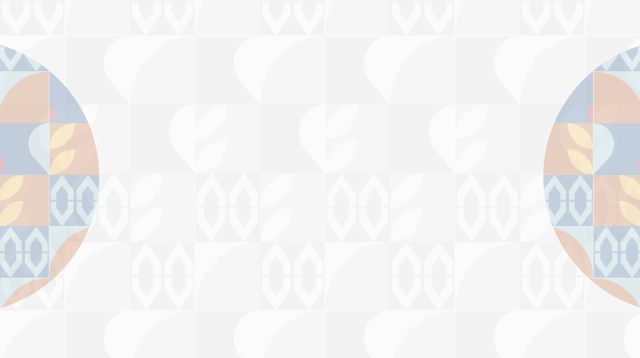
A Shadertoy shader for this background:

```glsl
// Pale geometric mosaic of drops, arcs, leaves and hollow diamonds on near-white,
// with two pastel discs cut by the side edges. One tile function draws both layers;
// a four-row cycle picks each motif and a palette sets its colours.

struct Palette { vec3 cool, warm, light, leaf, accent; };

const vec2 CANVAS = vec2(768.0, 430.0);   // layout units, y pointing down

float fill(float d, float px) { return smoothstep(px, -px, d); }

// Round top tapering to a point at the bottom; q starts at the round centre.
float dropShape(vec2 q, float radius, float tip) {
    q.x = abs(q.x);
    float s = radius / tip, c = sqrt(1.0 - s * s);
    return (dot(q, vec2(-s, c)) > 0.0 ? dot(q, vec2(c, s)) : length(q)) - radius;
}

// Lens joining the lower-left and upper-right corners of a unit cell.
float leafShape(vec2 q) {
    return max(length(q), length(q - 1.0)) - 1.0;
}

// Hollow six-sided diamond split by a thin middle gap; q in -1..1.
float diamondShape(vec2 q) {
    q = abs(q);
    float outer = max(q.x - 0.88, (q.y + 0.68 * q.x - 1.0) * 0.83);
    float inner = max(q.x - 0.45, (q.y + 0.72 * q.x - 0.6) * 0.81);
    return max(max(outer, -inner), 0.035 - q.y);
}

// Colour of the mosaic at g, measured in tiles.
vec3 mosaic(vec2 g, Palette pal, float px) {
    vec2 id = floor(g), f = fract(g);
    float row = mod(id.y, 4.0);
    bool odd = mod(id.x, 2.0) > 0.5;
    bool first = odd == (mod(row, 2.0) < 0.5);
    vec3 col;

    if (first && row < 2.0) {                 // half drop and small accent
        float drop = dropShape(f - vec2(1.0, 0.4), 0.4, 0.6);
        float bud = dropShape(vec2(f.x, 0.8 - f.y), 0.14, 0.18);
        col = mix(pal.cool, pal.accent, fill(bud, px));
        col = mix(col, pal.light, fill(drop, px));
    } else if (first) {                       // pair of diamonds
        vec2 q = vec2(fract(f.x * 2.0), f.y) * 2.0 - 1.0;
        col = mix(pal.cool, pal.light, fill(diamondShape(q), px * 3.0));
    } else if (row < 0.5 || row > 2.5) {      // quarter disc
        col = mix(pal.light, pal.warm, fill(length(f - 1.0) - 1.0, px));
    } else {                                  // two stacked leaves
        vec2 q = vec2(f.x * 2.0, fract(f.y * 2.0));
        col = mix(pal.warm, pal.leaf, fill(leafShape(q), px * 2.0));
    }

    // Fine pale seams on every second column and every fourth row.
    vec2 period = vec2(2.0, 4.0);
    vec2 shifted = g - vec2(1.0, 0.0);
    vec2 seam = abs(shifted - period * round(shifted / period));
    float line = fill(min(seam.x, seam.y) - 0.008, px);
    return mix(col, mix(pal.light, vec3(1.0), 0.4), line * 0.7);
}

void mainImage(out vec4 fragColor, in vec2 fragCoord) {
    vec2 p = fragCoord / iResolution.xy;
    p = vec2(p.x, 1.0 - p.y) * CANVAS;
    float px = 0.75 * CANVAS.y / iResolution.y;

    Palette pale = Palette(vec3(0.954), vec3(0.966), vec3(0.985),
                           vec3(0.985), vec3(0.954));
    Palette pastel = Palette(vec3(0.765, 0.812, 0.865), vec3(0.91, 0.815, 0.765),
                             vec3(0.88, 0.92, 0.93), vec3(0.96, 0.91, 0.79),
                             vec3(0.90, 0.76, 0.77));

    // Full-canvas mosaic
    vec2 paleTile = vec2(78.0, 82.5);
    vec3 back = mosaic((p - vec2(0.0, 43.0)) / paleTile, pale, px / 80.0);

    // Mirrored side discs, slightly translucent
    vec2 m = vec2(min(p.x, 771.0 - p.x), p.y);
    float disc = length(m - vec2(-45.5, 212.0)) - 164.5;
    vec3 tint = mosaic((m - vec2(-3.0, 86.0)) / 62.0, pastel, px / 62.0);
    tint += 0.6 * (back - 0.966);

    fragColor = vec4(mix(back, tint, fill(disc, px)), 1.0);
}
```
